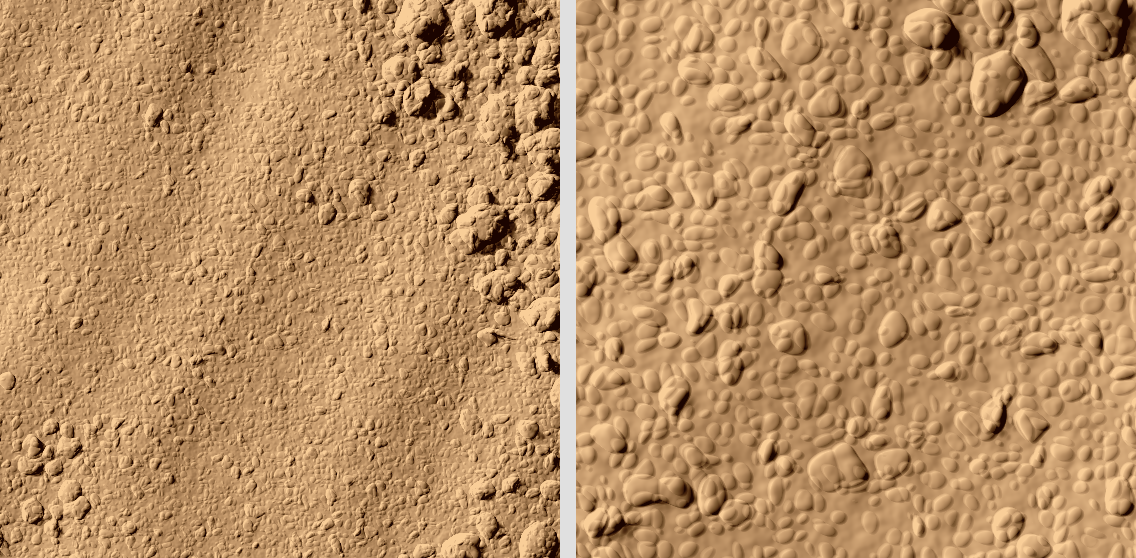
Left: the whole. Right: its middle third, enlarged.
Reproduce this texture procedurally as a Shadertoy shader.

```glsl
// Dry sunlit soil: a raked earth slope with crumbs, clods and cast shadows
const vec2 SUN = vec2(-0.85, 0.53);   // direction towards the light

vec3 hash3(vec2 p) {
    vec3 q = fract(p.xyx * vec3(0.1031, 0.1030, 0.0973));
    q += dot(q, q.yxz + 33.33);
    return fract((q.xxy + q.yzz) * q.zyx);
}

float noise(vec2 p) {
    vec2 i = floor(p), f = fract(p);
    f = f * f * (3.0 - 2.0 * f);
    return mix(mix(hash3(i).x, hash3(i + vec2(1, 0)).x, f.x),
               mix(hash3(i + vec2(0, 1)).x, hash3(i + vec2(1, 1)).x, f.x), f.y);
}

float fbm(vec2 p) {
    float sum = 0.0, amp = 0.5;
    for (int i = 0; i < 3; i++) {
        sum += amp * noise(p);
        p = mat2(1.6, 1.2, -1.2, 1.6) * p + 7.3;
        amp *= 0.5;
    }
    return sum;
}

// Slope coordinates: x across the furrows, y along them
vec2 furrowSpace(vec2 p) {
    return vec2(dot(p, vec2(0.91, -0.42)), dot(p, vec2(0.42, 0.91)));
}

// Pale, smooth swells running up the slope
float swell(vec2 p) {
    vec2 f = furrowSpace(p);
    return cos(20.3 * (f.x - 0.13 + 0.09 * (noise(f * vec2(7.0, 4.0)) - 0.5)));
}

// How cloddy the ground is: loose heap at upper right, crumbs in two corners
float roughness(vec2 p) {
    float wobble = noise(p * 7.0 + 3.0);
    float heap = smoothstep(0.94, 1.14, dot(p, vec2(0.81, 0.59)) + 0.16 * (wobble - 0.5));
    float corner = 1.0 - smoothstep(0.06, 0.26, length(p - vec2(0.04, 0.1)));
    float patches = smoothstep(0.6, 0.9, wobble);
    float lowerRight = smoothstep(0.5, 0.9, p.x) * (1.0 - smoothstep(0.2, 0.5, p.y));
    return clamp(heap + 0.45 * corner + 0.4 * patches + 0.25 * lowerRight, 0.0, 1.0);
}

// Rounded lumps on jittered cells; share is the part of cells that hold one
float clods(vec2 p, float freq, float share) {
    p = p * freq + freq;
    vec2 cell = floor(p);
    float top = 0.0;
    for (int y = -1; y <= 1; y++)
    for (int x = -1; x <= 1; x++) {
        vec2 id = cell + vec2(x, y);
        vec3 r = hash3(id);
        float size = (0.28 + 0.4 * fract(r.z * 17.0)) * smoothstep(0.0, 0.12, share - r.z);
        vec2 d = p - id - 0.2 - 0.6 * r.xy;
        float turn = 6.28 * fract(r.x * 13.0);
        d += 0.25 * vec2(cos(turn), sin(turn)) * dot(d, vec2(cos(turn), sin(turn)));
        float q = dot(d, d) / max(size * size, 0.0001);
        top = max(top, size * pow(max(1.0 - q, 0.0), 0.7));
    }
    return top / freq;
}

float height(vec2 p) {
    float rough = roughness(p);
    vec2 warp = vec2(noise(p * 55.0), noise(p * 55.0 + 31.0)) - 0.5;
    vec2 w = p + 0.009 * warp;
    float h = 0.035 * noise(furrowSpace(p) * vec2(8.0, 3.0));
    h += 0.7 * clods(w, 13.0, 0.02 + 0.5 * rough);
    h += 0.65 * clods(w, 27.0, 0.09 + 0.6 * rough);
    h += 0.5 * clods(w, 55.0, 0.36 + 0.4 * rough);
    h += 0.4 * clods(w, 105.0, 0.85);
    return h + 0.007 * fbm(p * 62.0);
}

// Soil colours from deep shadow to sunlit dust
vec3 soil(float tone) {
    const vec3 ramp[6] = vec3[6](
        vec3(0.14, 0.04, 0.01), vec3(0.31, 0.17, 0.06), vec3(0.47, 0.33, 0.18),
        vec3(0.63, 0.47, 0.31), vec3(0.78, 0.61, 0.43), vec3(0.92, 0.75, 0.55));
    tone = clamp(tone, -0.2, 5.4);
    int i = int(clamp(floor(tone), 0.0, 4.0));
    return mix(ramp[i], ramp[i + 1], tone - float(i));
}

void mainImage(out vec4 fragColor, in vec2 fragCoord) {
    vec2 p = fragCoord / iResolution.y;
    float ground = height(p);

    // Light gained on faces turned to the sun, lost on the others
    float facing = (ground - height(p + SUN * 0.0022)) / 0.0022;
    float tone = 3.85 + facing * (facing > 0.0 ? 1.7 : 2.3);

    // Cast shadows: walk towards the low sun
    float cover = 0.0;
    for (int i = 1; i <= 7; i++) {
        float reach = 0.0045 * float(i);
        cover = max(cover, height(p + SUN * reach) - ground - 0.55 * reach);
    }
    tone -= 3.2 * smoothstep(0.0, 0.009, cover);

    // Dusty swells and patchy soil colour
    tone += 0.4 * swell(p) * (1.0 - roughness(p));
    tone += 0.7 * (fbm(p * 22.0) - 0.44);
    fragColor = vec4(soil(tone), 1.0);
}
```
